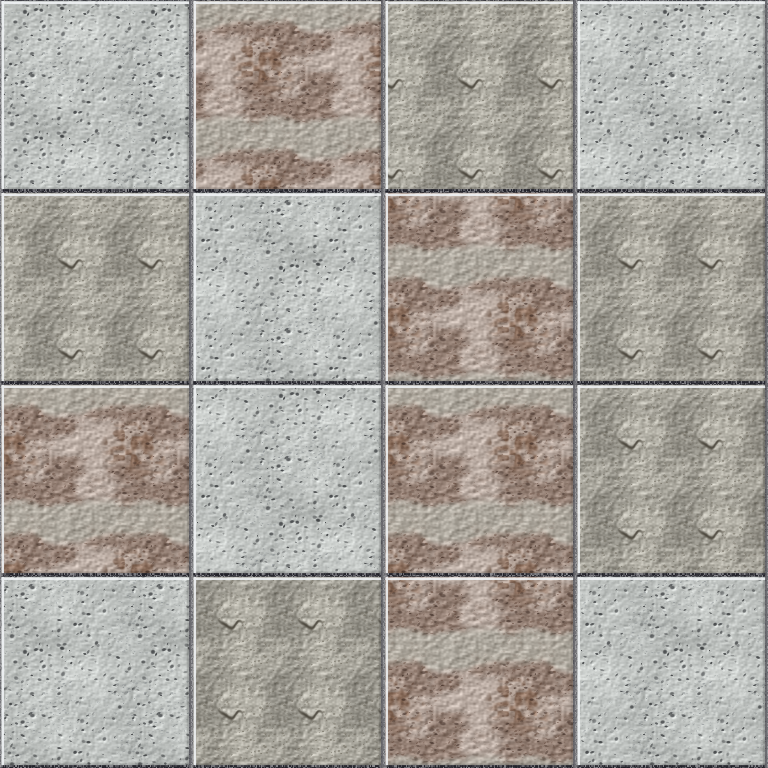
Reproduce this texture procedurally as a Shadertoy shader.

```glsl
// Four by four bevelled stone tiles in pale, rusty and grey finishes, with dark grout.

float hash(vec2 p) {
    vec3 q = fract(p.xyx * vec3(0.1031, 0.1030, 0.0973));
    q += dot(q, q.yzx + 33.33);
    return fract((q.x + q.y) * q.z);
}

// Value noise with n cells per unit, repeating every unit
float noise(vec2 u, vec2 n) {
    vec2 p = u * n, i = floor(p), f = p - i;
    f = f * f * (3.0 - 2.0 * f);
    vec2 a = mod(i, n), b = mod(i + 1.0, n);
    return mix(mix(hash(a + n), hash(vec2(b.x, a.y) + n), f.x),
               mix(hash(vec2(a.x, b.y) + n), hash(b + n), f.x), f.y);
}

float fbm(vec2 u, vec2 n) {
    float sum = 0.0, amp = 0.53;
    for (int i = 0; i < 4; i++) {
        sum += amp * noise(u, n);
        n *= 2.0;
        amp *= 0.5;
    }
    return sum;
}

// Scattered, stretched pits; density is the share of filled cells
float pits(vec2 u, vec2 n, float density) {
    vec2 p = u * n, cell = floor(p);
    float depth = 0.0;
    for (int y = -1; y <= 1; y++)
    for (int x = -1; x <= 1; x++) {
        vec2 c = cell + vec2(x, y), w = mod(c, n) + n;
        if (hash(w + 71.0) > density) continue;
        vec2 d = p - c - vec2(hash(w + 5.2), hash(w + 9.7));
        float a = 2.0 + 1.6 * hash(w + 31.0);
        d = mat2(cos(a), sin(a), -sin(a), cos(a)) * d;
        d.y *= 1.0 + 1.4 * hash(w + 13.0);
        float r = mix(0.18, 0.46, hash(w + 47.0));
        depth = max(depth, (1.0 - smoothstep(r * 0.4, r * 1.2, length(d))) * mix(0.25, 1.0, hash(w + 3.0)));
    }
    return depth;
}

// Soft-edged band between lo and hi
float band(float x, float lo, float hi, float aa) {
    return smoothstep(lo - aa, lo + aa, x) - smoothstep(hi - aa, hi + aa, x);
}

// Rough surface lit from the upper left
float bump(vec2 u, vec2 n) {
    vec2 o = vec2(-0.4, 0.5) / n;
    return noise(u, n) - noise(u + o, n) + 0.6 * (noise(u, n * 2.0) - noise(u + o, n * 2.0));
}

vec3 paleStone(vec2 u) {
    vec3 col = vec3(0.75, 0.765, 0.755) + 0.20 * (fbm(u, vec2(3, 4)) - 0.5);
    col += 0.13 * bump(u, vec2(30, 36));
    float worn = smoothstep(0.3, 0.65, fbm(u, vec2(4, 5)));
    col = mix(col, vec3(0.53, 0.55, 0.56), 0.75 * worn * pits(u, vec2(30, 36), 0.55));
    col += 0.10 * pits(u + vec2(-0.012, 0.015), vec2(21), 0.34);
    return mix(col, vec3(0.20, 0.21, 0.22), 0.85 * pits(u, vec2(21), 0.34));
}

vec3 rustyStone(vec2 u) {
    float blotch = fbm(u, vec2(4, 6));
    vec3 col = mix(vec3(0.73, 0.675, 0.64), vec3(0.58, 0.50, 0.455), smoothstep(0.38, 0.66, blotch));
    // Smooth grey stratum, with the stain half a repeat away
    float level = abs(fract(u.y + 0.55 + 0.09 * (noise(u, vec2(5, 1)) - 0.5)) - 0.5);
    float strata = 1.0 - smoothstep(0.10, 0.19, level + 0.12 * (blotch - 0.5));
    col = mix(col, vec3(0.685, 0.67, 0.63) + 0.14 * (blotch - 0.5), 0.85 * strata);
    vec2 d = fract(u - vec2(0.08, 0.48) + 0.5) - 0.5;
    float stain = (1.0 - smoothstep(0.08, 0.30, length(d * vec2(1.1, 0.9)) + 0.3 * (blotch - 0.5)));
    float rough = (1.0 - 0.8 * strata) * smoothstep(0.3, 0.6, blotch + 0.2 * stain);
    col = mix(col, vec3(0.47, 0.34, 0.26), stain * mix(0.15, 0.75, smoothstep(0.4, 0.75, noise(u, vec2(22, 26)))));
    col += 0.20 * bump(u, vec2(24, 32));
    col = mix(col, vec3(0.42, 0.32, 0.27), 0.8 * rough * pits(u, vec2(26, 32), 0.6));
    return mix(col, vec3(0.26, 0.19, 0.16), 0.75 * rough * pits(u, vec2(18, 22), 0.32));
}

vec3 greyStone(vec2 u) {
    float cloud = fbm(u, vec2(2, 3));
    vec3 col = mix(vec3(0.56, 0.55, 0.515), vec3(0.71, 0.70, 0.66), smoothstep(0.25, 0.72, cloud));
    col += 0.20 * bump(u, vec2(18, 24));
    col = mix(col, vec3(0.43, 0.41, 0.36), 0.65 * pits(u, vec2(20, 24), 0.5));
    // One short broken ledge per repeat, lit above and dark below
    vec2 d = fract(u - vec2(0.88, 0.57) + 0.5) - 0.5;
    d.y += 0.22 * (noise(u, vec2(9, 5)) - 0.5) + 0.25 * d.x;
    float ledge = 1.0 - smoothstep(0.08, 0.20, abs(d.x));
    col += 0.12 * ledge * band(d.y, 0.02, 0.08, 0.03);
    return mix(col, vec3(0.24, 0.22, 0.18), 0.8 * ledge * band(d.y, -0.025, 0.012, 0.018));
}

void mainImage(out vec4 fragColor, in vec2 fragCoord) {
    vec2 p = fragCoord / iResolution.xy * 4.0;
    float aa = 2.5 / iResolution.y;
    ivec2 id = clamp(ivec2(floor(p)), 0, 3);

    // Finish of each tile, bottom row first; the grain runs on across tiles
    int finish[16] = int[16](0, 2, 1, 0,  1, 0, 1, 2,  2, 0, 1, 2,  0, 1, 2, 0);
    int kind = finish[id.y * 4 + id.x];
    vec3 col = kind == 0 ? paleStone(p * 1.5) : kind == 1 ? rustyStone(p * 1.5) : greyStone(p * vec2(2.4, 2.13));

    // Signed distance past the nearest joint, rightwards and downwards
    vec2 s = fract(vec2(p.x, -p.y) + 0.5) - 0.5;
    float grain = hash(floor(p * 150.0));

    // Shaded far edges, lit near edges
    col *= 1.0 - 0.18 * band(s.x, -0.026, 0.0, 0.006) - 0.14 * band(s.y, -0.024, 0.0, 0.006);
    col = mix(col, vec3(0.94, 0.95, 0.96), 0.9 * max(band(s.x, 0.008, 0.021, aa), band(s.y, 0.008, 0.021, aa)));

    // Gritty joints, darker across than down
    vec3 across = mix(vec3(0.13, 0.13, 0.16), vec3(0.55, 0.55, 0.57), grain * grain);
    vec3 down = mix(vec3(0.40, 0.40, 0.42), vec3(0.62, 0.62, 0.63), grain);
    down = mix(down, vec3(0.20, 0.20, 0.23), 0.8 * grain * band(s.x, -0.016, -0.007, aa));
    col = mix(col, across, band(s.y, -0.015, 0.004, aa));
    col = mix(col, down, band(s.x, -0.015, 0.007, aa));

    fragColor = vec4(clamp(col, 0.0, 1.0), 1.0);
}
```
